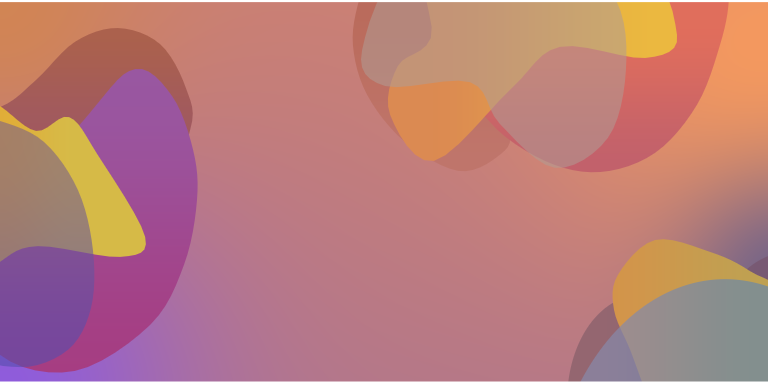
Write a Shadertoy shader that draws this background.

```glsl
const int KNOTS = 10;   // points per outline
const int STEPS = 6;    // chords per knot span
const float TOP_MARGIN = 0.0055;
const float BOTTOM_MARGIN = 0.0065;
const float HAZE_ALPHA = 0.55;
const float DUSK_ALPHA = 0.6;
const float MIST_ALPHA = 0.7;

const vec3 WHITE = vec3(1.0);
const vec3 ROSE_LOW = vec3(0.71, 0.47, 0.53), ROSE_HIGH = vec3(0.79, 0.50, 0.46);
const vec3 VIOLET_GLOW = vec3(0.56, 0.36, 0.86), AMBER_GLOW = vec3(0.82, 0.52, 0.33);
const vec3 PEACH_GLOW = vec3(0.96, 0.60, 0.37), SLATE_GLOW = vec3(0.45, 0.39, 0.53);
const vec3 BROWN_LOW = vec3(0.63, 0.35, 0.37), BROWN_HIGH = vec3(0.67, 0.38, 0.30);
const vec3 PURPLE_LOW = vec3(0.65, 0.24, 0.51), PURPLE_HIGH = vec3(0.60, 0.34, 0.63);
const vec3 GOLD_WARM = vec3(0.88, 0.68, 0.22), GOLD = vec3(0.84, 0.73, 0.28);
const vec3 DUSK_LOW = vec3(0.34, 0.30, 0.68), DUSK_HIGH = vec3(0.49, 0.38, 0.52);
const vec3 CLAY_LOW = vec3(0.75, 0.46, 0.42), CLAY_HIGH = vec3(0.73, 0.42, 0.36);
const vec3 RED_LOW = vec3(0.76, 0.38, 0.42), RED_HIGH = vec3(0.88, 0.43, 0.36);
const vec3 ORANGE = vec3(0.86, 0.54, 0.32), YELLOW = vec3(0.92, 0.72, 0.25);
const vec3 HAZE = vec3(0.69, 0.61, 0.58);
const vec3 PLUM_LEFT = vec3(0.58, 0.40, 0.44), PLUM_RIGHT = vec3(0.47, 0.35, 0.45);
const vec3 OCHRE_LEFT = vec3(0.83, 0.58, 0.29), OCHRE_RIGHT = vec3(0.75, 0.63, 0.32);
const vec3 MIST_LEFT = vec3(0.53, 0.54, 0.67), MIST_RIGHT = vec3(0.41, 0.53, 0.66);

// Blob outlines, in canvas heights
const vec2[KNOTS] BROWN_BLOB = vec2[KNOTS](
    vec2(-0.156, 0.688), vec2(0.0, 0.721), vec2(0.094, 0.792), vec2(0.195, 0.891), vec2(0.307, 0.927),
    vec2(0.417, 0.885), vec2(0.484, 0.771), vec2(0.495, 0.661), vec2(0.39, 0.453), vec2(0.05, 0.43));
const vec2[KNOTS] PURPLE_BLOB = vec2[KNOTS](
    vec2(0.352, 0.82), vec2(0.448, 0.75), vec2(0.503, 0.609), vec2(0.513, 0.479), vec2(0.479, 0.31),
    vec2(0.391, 0.154), vec2(0.195, 0.034), vec2(0.0, 0.076), vec2(-0.104, 0.27), vec2(0.229, 0.70));
const vec2[KNOTS] GOLD_BLOB = vec2[KNOTS](
    vec2(0.0, 0.724), vec2(0.094, 0.659), vec2(0.18, 0.695), vec2(0.253, 0.599), vec2(0.378, 0.383),
    vec2(0.313, 0.331), vec2(0.099, 0.359), vec2(0.0, 0.318), vec2(-0.104, 0.219), vec2(-0.104, 0.79));
const vec2[KNOTS] DUSK_BLOB = vec2[KNOTS](
    vec2(-0.104, 0.70), vec2(0.0, 0.685), vec2(0.115, 0.63), vec2(0.203, 0.505), vec2(0.242, 0.349),
    vec2(0.237, 0.198), vec2(0.177, 0.089), vec2(0.052, 0.044), vec2(-0.078, 0.102), vec2(-0.182, 0.4));
const vec2[KNOTS] CLAY_BLOB = vec2[KNOTS](
    vec2(0.977, 1.104), vec2(0.935, 1.0), vec2(0.919, 0.883), vec2(0.956, 0.753), vec2(1.055, 0.63),
    vec2(1.193, 0.555), vec2(1.294, 0.591), vec2(1.328, 0.661), vec2(1.25, 0.844), vec2(1.224, 1.104));
const vec2[KNOTS] RED_BLOB = vec2[KNOTS](
    vec2(1.898, 1.0), vec2(1.875, 0.883), vec2(1.815, 0.727), vec2(1.706, 0.602), vec2(1.563, 0.552),
    vec2(1.419, 0.581), vec2(1.276, 0.682), vec2(1.224, 0.818), vec2(1.458, 1.078), vec2(1.888, 1.104));
const vec2[KNOTS] YELLOW_BLOB = vec2[KNOTS](
    vec2(1.763, 0.909), vec2(1.68, 0.849), vec2(1.458, 0.878), vec2(1.333, 0.771), vec2(1.13, 0.581),
    vec2(1.016, 0.701), vec2(1.036, 0.828), vec2(1.122, 0.901), vec2(1.146, 1.104), vec2(1.641, 1.104));
const vec2[KNOTS] HAZE_BLOB = vec2[KNOTS](
    vec2(0.943, 0.87), vec2(1.003, 0.776), vec2(1.224, 0.786), vec2(1.302, 0.677), vec2(1.445, 0.563),
    vec2(1.583, 0.641), vec2(1.63, 0.818), vec2(1.604, 1.0), vec2(1.458, 1.156), vec2(1.073, 1.104));
const vec2[KNOTS] OCHRE_BLOB = vec2[KNOTS](
    vec2(1.672, 0.005), vec2(1.641, 0.089), vec2(1.599, 0.193), vec2(1.609, 0.284), vec2(1.706, 0.375),
    vec2(1.849, 0.344), vec2(1.953, 0.294), vec2(2.057, 0.206), vec2(2.057, -0.094), vec2(1.719, -0.12));

// Signed distance to a closed Catmull-Rom curve
float blobDistance(vec2 p, vec2[KNOTS] k) {
    float nearest = 1e3, side = 1.0;
    vec2 a = k[0];
    for (int i = 0; i < KNOTS; i++) {
        vec2 p0 = k[(i + KNOTS - 1) % KNOTS], p1 = k[i];
        vec2 p2 = k[(i + 1) % KNOTS], p3 = k[(i + 2) % KNOTS];
        for (int j = 1; j <= STEPS; j++) {
            float t = float(j) / float(STEPS);
            vec2 b = p1 + 0.5 * t * (p2 - p0 + t * (2.0 * p0 - 5.0 * p1 + 4.0 * p2 - p3
                   + t * (3.0 * (p1 - p2) + p3 - p0)));
            vec2 e = b - a, w = p - a;
            vec2 gap = w - e * clamp(dot(w, e) / dot(e, e), 0.0, 1.0);
            nearest = min(nearest, dot(gap, gap));
            if ((a.y > p.y) != (b.y > p.y) && w.x < e.x * w.y / e.y) side = -side;
            a = b;
        }
    }
    return side * sqrt(nearest);
}

float ellipseDistance(vec2 p, vec2 center, vec2 radii) {
    vec2 q = (p - center) / radii;
    float k = length(q);
    return k * (k - 1.0) / max(length(q / radii), 1e-4);
}

void paint(inout vec3 color, float d, vec3 ink, float alpha) {
    color = mix(color, ink, alpha * clamp(0.5 - d * iResolution.y, 0.0, 1.0));
}

void glow(inout vec3 color, vec2 offset, float radius, vec3 light) {
    color = mix(color, light, exp(-dot(offset, offset) / (radius * radius)));
}

void mainImage(out vec4 fragColor, in vec2 fragCoord) {
    vec2 p = fragCoord / iResolution.xy * vec2(2.0, 1.0);

    // Soft backdrop
    vec3 color = mix(ROSE_LOW, ROSE_HIGH, p.y);
    glow(color, p, 0.5, VIOLET_GLOW);
    glow(color, p - vec2(0.0, 1.0), 0.4, AMBER_GLOW);
    glow(color, p - vec2(2.0, 0.85), 0.55, PEACH_GLOW);
    glow(color, p - vec2(2.05, 0.26), 0.29, SLATE_GLOW);

    // Left cluster
    paint(color, blobDistance(p, BROWN_BLOB), mix(BROWN_LOW, BROWN_HIGH, smoothstep(0.65, 0.93, p.y)), 1.0);
    paint(color, blobDistance(p, PURPLE_BLOB), mix(PURPLE_LOW, PURPLE_HIGH, smoothstep(0.0, 0.82, p.y)), 1.0);
    paint(color, blobDistance(p, GOLD_BLOB), mix(GOLD_WARM, GOLD, smoothstep(0.0, 0.2, p.x)), 1.0);
    paint(color, blobDistance(p, DUSK_BLOB), mix(DUSK_LOW, DUSK_HIGH, smoothstep(0.05, 0.65, p.y)), DUSK_ALPHA);

    // Top cluster
    paint(color, blobDistance(p, CLAY_BLOB), mix(CLAY_LOW, CLAY_HIGH, smoothstep(0.55, 1.0, p.y)), 1.0);
    paint(color, blobDistance(p, RED_BLOB), mix(RED_LOW, RED_HIGH, smoothstep(0.55, 0.95, p.y)), 1.0);
    paint(color, blobDistance(p, YELLOW_BLOB), mix(ORANGE, YELLOW, smoothstep(1.1, 1.7, p.x)), 1.0);
    paint(color, blobDistance(p, HAZE_BLOB), HAZE, HAZE_ALPHA);

    // Lower right cluster
    float across = smoothstep(1.55, 2.0, p.x);
    vec3 plum = mix(PLUM_LEFT, PLUM_RIGHT, across);
    paint(color, ellipseDistance(p, vec2(1.667, -0.042), vec2(0.19, 0.273)), plum, 1.0);
    paint(color, ellipseDistance(p, vec2(2.083, 0.193), vec2(0.188, 0.156)), plum, 1.0);
    paint(color, blobDistance(p, OCHRE_BLOB), mix(OCHRE_LEFT, OCHRE_RIGHT, across), 1.0);
    paint(color, ellipseDistance(p, vec2(1.888, -0.378), vec2(0.466, 0.651)), mix(MIST_LEFT, MIST_RIGHT, across), MIST_ALPHA);

    // Pale margins
    paint(color, min(p.y - BOTTOM_MARGIN, 1.0 - TOP_MARGIN - p.y), WHITE, 1.0);
    fragColor = vec4(color, 1.0);
}
```
